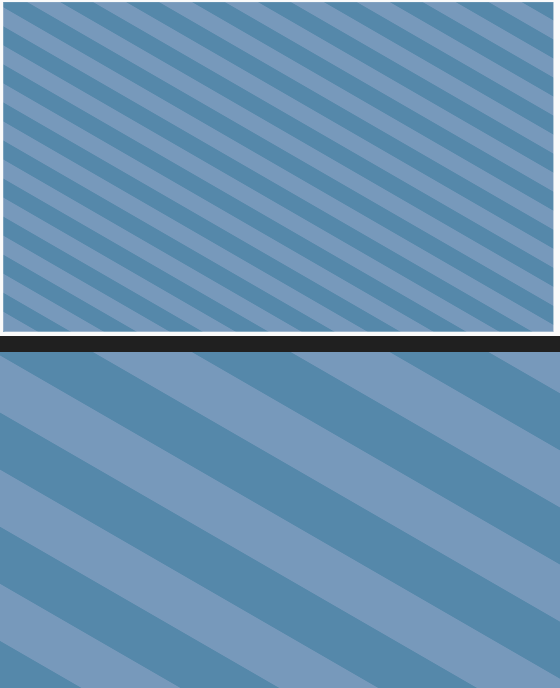
Top: the whole. Bottom: its middle third, enlarged.
This pattern is drawn by a WebGL 1 fragment shader. Its source:

```glsl
precision highp float;

uniform vec2 u_resolution;

// Signed distance to an axis-aligned box given by two corners
float boxDistance(vec2 p, vec2 low, vec2 high) {
  vec2 d = abs(p - 0.5 * (low + high)) - 0.5 * (high - low);
  return length(max(d, 0.0)) + min(max(d.x, d.y), 0.0);
}

// Coverage of the light half of each stripe period
float stripeCoverage(vec2 p, float pixel) {
  float frequency = 16.99;
  float across = dot(p, vec2(0.5, 0.8660254)) * frequency;
  float fromCentre = abs(fract(across - 0.437 + 0.5) - 0.5);
  float blur = 0.5 * pixel * frequency;
  return 1.0 - smoothstep(0.25 - blur, 0.25 + blur, fromCentre);
}

void main() {
  // Canvas width is one unit
  float pixel = 1.0 / u_resolution.x;
  vec2 p = gl_FragCoord.xy * pixel;
  float height = u_resolution.y * pixel;

  vec3 stripes = mix(vec3(0.333, 0.533, 0.667), vec3(0.467, 0.6, 0.733),
                     stripeCoverage(p, pixel));

  // Thin pale margin around the striped panel
  float panel = boxDistance(p, vec2(0.0059, 0.0078), vec2(0.9883, height - 0.0039));
  float margin = smoothstep(-0.5 * pixel, 0.5 * pixel, panel);

  gl_FragColor = vec4(mix(stripes, vec3(0.98), margin), 1.0);
}
```
